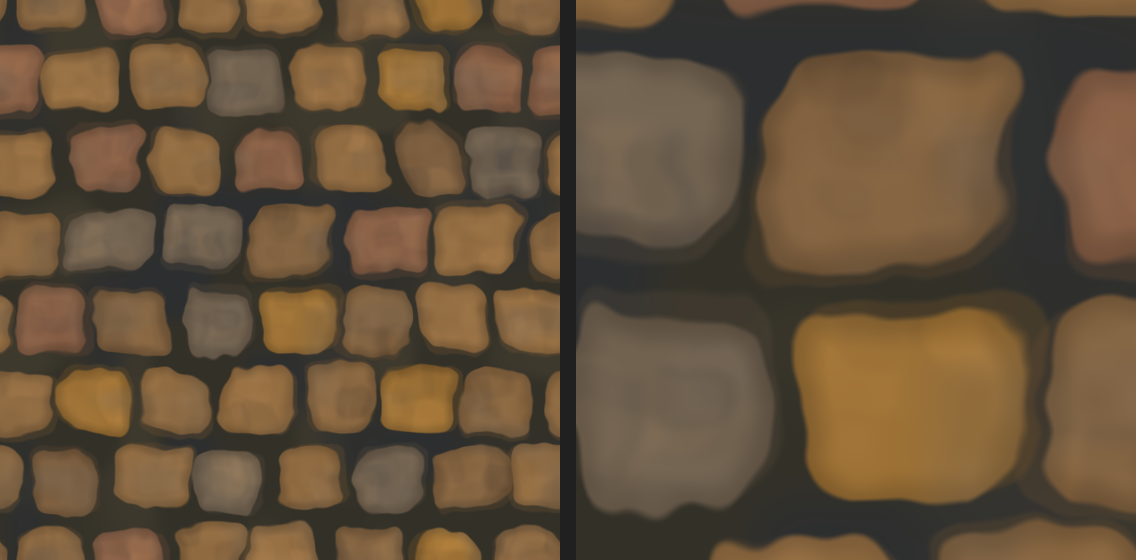
Left, the full canvas; right, a detail of the centre.
A WebGL 2 fragment shader for this texture:

```glsl
#version 300 es
precision highp float;

uniform vec2 u_resolution;
out vec4 outColor;

const float ROWS = 7.0;
const vec3 MORTAR = vec3(0.20, 0.19, 0.155);
const vec3 MORTAR_OLIVE = vec3(0.27, 0.245, 0.19);
const vec3 MORTAR_BLUE = vec3(0.17, 0.18, 0.19);
const vec3 TAN = vec3(0.58, 0.43, 0.26);
const vec3 BROWN = vec3(0.48, 0.365, 0.245);
const vec3 OCHRE = vec3(0.61, 0.44, 0.21);
const vec3 ROSE = vec3(0.53, 0.375, 0.275);
const vec3 GREY = vec3(0.44, 0.38, 0.31);

float hash(vec2 p) {
  vec3 q = fract(vec3(p.xyx) * 0.1031);
  q += dot(q, q.yzx + 33.33);
  return fract((q.x + q.y) * q.z);
}

vec2 hash2(vec2 p) {
  return vec2(hash(p + 11.7), hash(p + 53.1));
}

// Value noise that wraps after a whole number of cells
float wrapNoise(vec2 uv, float cells) {
  vec2 p = uv * cells, i = floor(p), f = fract(p);
  f = f * f * (3.0 - 2.0 * f);
  vec2 a = mod(i, cells), b = mod(i + 1.0, cells);
  return mix(mix(hash(a), hash(vec2(b.x, a.y)), f.x),
             mix(hash(vec2(a.x, b.y)), hash(b), f.x), f.y);
}

float roundedBox(vec2 p, vec2 halfSize, float radius) {
  vec2 e = abs(p) - halfSize + radius;
  return length(max(e, 0.0)) + min(max(e.x, e.y), 0.0) - radius;
}

// Rounded box with its own lean, taper and radius at each corner
float stoneDistance(vec2 p, vec2 halfSize, vec2 id) {
  vec2 lean = hash2(id * 3.0 + 5.0) - 0.5;
  p += vec2(lean.x * p.y, lean.y * p.x) * 0.22;
  p.x *= 1.0 + (hash(id + 71.0) - 0.5) * 0.5 * p.y;
  float radius = mix(0.11, 0.31, hash(id * 7.0 + step(0.0, p) * 3.0));
  return roundedBox(p, halfSize, radius);
}

vec3 stoneTone(vec2 id) {
  float kind = hash(id * 5.0 + 29.0);
  vec3 tone = mix(BROWN, TAN, smoothstep(0.0, 0.8, hash(id + 91.0)));
  if (kind < 0.13) tone = OCHRE;
  else if (kind < 0.26) tone = ROSE;
  else if (kind < 0.35) tone = GREY;
  return tone;
}

// Painted face: worn rim, lighter middle and broad brush dabs
vec3 stoneFace(vec2 p, vec2 halfSize, float dist, vec2 id, vec2 uv) {
  vec3 color = stoneTone(id) * mix(0.85, 1.02, smoothstep(0.0, 0.16, -dist));
  for (int k = 0; k < 6; k++) {
    vec2 seed = id * 9.0 + float(k) * 17.0;
    vec2 center = (hash2(seed) - 0.5) * halfSize * 1.7;
    vec2 size = mix(vec2(0.09), vec2(0.26), hash2(seed + 4.0));
    float dab = smoothstep(0.05, -0.03, roundedBox(p - center, size, 0.08));
    color += vec3(0.035, 0.025, 0.012) * (hash(seed + 8.0) * 2.0 - 1.0) * dab;
  }
  float cool = smoothstep(0.55, 0.95, wrapNoise(uv, 14.0));
  color = mix(color, GREY, cool * 0.35);
  return color + (wrapNoise(uv, 42.0) - 0.5) * 0.025;
}

vec3 mortar(vec2 uv) {
  float olive = smoothstep(0.6, 0.85, wrapNoise(uv + 0.31, 9.0));
  float blue = smoothstep(0.6, 0.9, wrapNoise(uv + 0.67, 7.0));
  vec3 color = mix(MORTAR, MORTAR_OLIVE, olive * 0.6);
  return mix(color, MORTAR_BLUE, blue * 0.8);
}

void main() {
  vec2 uv = gl_FragCoord.xy / u_resolution;
  vec2 p = uv * ROWS;
  float soft = max(0.018, ROWS / u_resolution.y);

  // Uneven hand-drawn outlines
  vec2 warp = vec2(wrapNoise(uv, 21.0), wrapNoise(uv + 0.43, 21.0)) - 0.5;
  vec2 ripple = vec2(wrapNoise(uv, 49.0), wrapNoise(uv + 0.19, 49.0)) - 0.5;
  vec2 bent = p + warp * 0.13 + ripple * 0.05;

  // Sideways shift of each course, bottom to top
  float shift[7] = float[7](0.6, 0.88, 0.23, 0.7, 0.13, 0.32, 0.08);
  vec3 color = mortar(uv);

  for (int j = -1; j <= 1; j++) {
    float row = floor(p.y + 0.5) + float(j);
    float course = mod(row, ROWS);
    float count = course == 4.0 ? 6.0 : 7.0;
    float pitch = ROWS / count;
    float offset = shift[int(course)];
    for (int i = -1; i <= 1; i++) {
      float column = floor(p.x / pitch - offset + 0.5) + float(i);
      vec2 id = vec2(mod(column, count), course) + 1.0;
      vec2 jitter = (hash2(id * 2.0) - 0.5) * vec2(0.11, 0.09);
      vec2 local = bent - vec2((column + offset) * pitch, row) - jitter;
      vec2 halfSize = mix(vec2(0.39, 0.36), vec2(0.475, 0.44), hash2(id + 41.0));
      halfSize.x *= pitch;
      float dist = stoneDistance(local, halfSize, id);

      // Faint loose stroke showing past the rim
      vec2 slip = (hash2(id + 19.0) - 0.5) * 0.12 + warp * 0.08;
      float halo = stoneDistance(local - slip, halfSize + 0.02, id);
      color = mix(color, stoneTone(id) * 0.75, 0.32 * smoothstep(soft, -soft, halo));

      vec3 face = stoneFace(local, halfSize, dist, id, uv);
      color = mix(color, face, smoothstep(soft, -soft, dist));
    }
  }
  outColor = vec4(color, 1.0);
}
```
